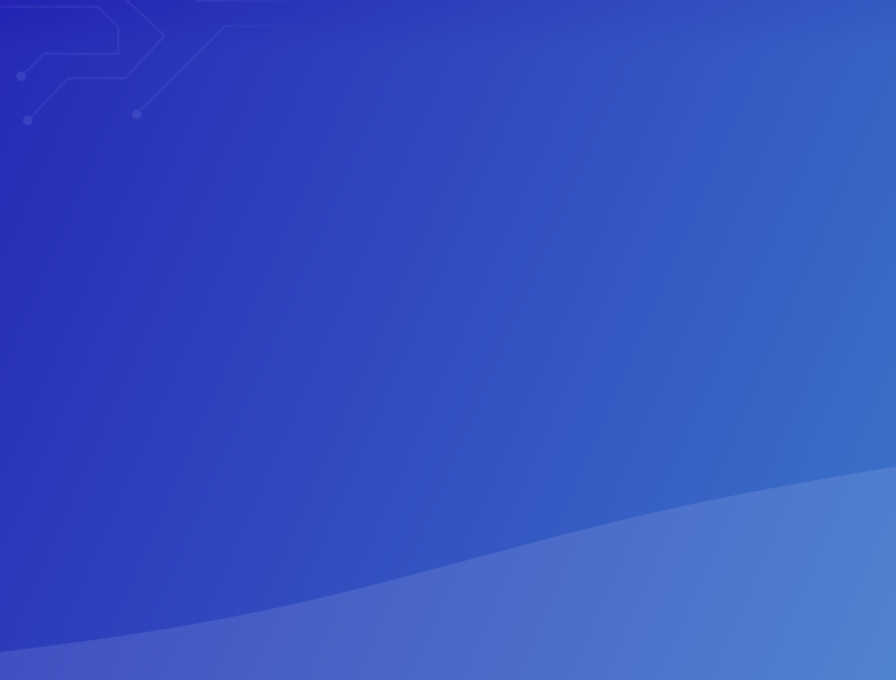
This background is drawn by a Shadertoy shader. Its source:

```glsl
// Diagonal blue gradient with a pale rising wave and faint circuit traces.

const vec3 DEEP_BLUE = vec3(0.150, 0.160, 0.712);
const vec3 SKY_BLUE = vec3(0.240, 0.455, 0.790);
const vec2 GRADIENT_WEIGHT = vec2(0.75, 0.25);  // rightward, downward
const vec3 TOP_SHADE = vec3(0.010, 0.025, 0.010);
const float TOP_SHADE_DEPTH = 0.09;

const float WAVE_START = 0.041;
const float WAVE_RISE = 0.273;
const float WAVE_BEND = 0.0126;
const float WAVE_SAG = 0.0088;
const float WAVE_OPACITY = 0.105;

const vec3 TRACE_COLOR = vec3(0.55, 0.60, 0.95);
const float TRACE_OPACITY = 0.11;
const float DOT_OPACITY = 0.17;
const float TRACE_HALF_WIDTH = 0.0016;
const float DOT_RADIUS = 0.0070;
const vec2 TRACE_FADE = vec2(0.28, 0.48);

// Three traces stored end to end, in canvas heights from the top left.
const int CORNER_COUNT = 14;
const vec2 CORNERS[CORNER_COUNT] = vec2[](
    vec2(0.000, 0.010), vec2(0.144, 0.010), vec2(0.174, 0.040),
    vec2(0.174, 0.079), vec2(0.065, 0.079), vec2(0.031, 0.112),
    vec2(0.186, 0.000), vec2(0.242, 0.053), vec2(0.184, 0.115),
    vec2(0.100, 0.115), vec2(0.041, 0.177),
    vec2(0.480, 0.038), vec2(0.332, 0.038), vec2(0.201, 0.168));

bool isTraceEnd(int i) {
    return i == 5 || i == 10 || i == CORNER_COUNT - 1;
}

float segmentDistance(vec2 p, vec2 a, vec2 b) {
    vec2 ab = b - a;
    float along = clamp(dot(p - a, ab) / dot(ab, ab), 0.0, 1.0);
    return length(p - a - ab * along);
}

float waveHeight(float x) {
    const float PI = 3.14159;
    return WAVE_START + WAVE_RISE * x
         - WAVE_BEND * sin(2.0 * PI * x) - WAVE_SAG * sin(PI * x);
}

float coverage(float signedDistance, float pixel) {
    return 1.0 - smoothstep(-pixel, pixel, signedDistance);
}

// Opacity of the traces and their end dots.
float circuitOpacity(vec2 p, float pixel) {
    // A short trace lies along the top edge.
    float lineDist = segmentDistance(p, vec2(0.29, 0.001), vec2(0.46, 0.001));
    float dotDist = 1.0;
    for (int i = 0; i < CORNER_COUNT; i++) {
        if (isTraceEnd(i)) {
            dotDist = min(dotDist, length(p - CORNERS[i]));
        } else {
            lineDist = min(lineDist, segmentDistance(p, CORNERS[i], CORNERS[i + 1]));
        }
    }
    float fade = 1.0 - smoothstep(TRACE_FADE.x, TRACE_FADE.y, p.x);
    float line = coverage(lineDist - TRACE_HALF_WIDTH, pixel) * fade;
    float spot = coverage(dotDist - DOT_RADIUS, pixel);
    return max(line * TRACE_OPACITY, spot * DOT_OPACITY);
}

void mainImage(out vec4 fragColor, in vec2 fragCoord) {
    vec2 uv = fragCoord / iResolution.xy;
    float pixel = 1.0 / iResolution.y;
    float fromTop = 1.0 - uv.y;

    // Background gradient, slightly darker along the top
    float blend = dot(vec2(uv.x, fromTop), GRADIENT_WEIGHT);
    vec3 color = mix(DEEP_BLUE, SKY_BLUE, blend);
    color -= TOP_SHADE * (1.0 - smoothstep(0.0, TOP_SHADE_DEPTH, fromTop));

    // Circuit traces in the upper left
    vec2 p = vec2(fragCoord.x * pixel, fromTop);
    color = mix(color, TRACE_COLOR, circuitOpacity(p, pixel));

    // Translucent wave along the bottom
    float wave = coverage(uv.y - waveHeight(uv.x), pixel);
    color = mix(color, vec3(1.0), wave * WAVE_OPACITY);

    fragColor = vec4(color, 1.0);
}
```
